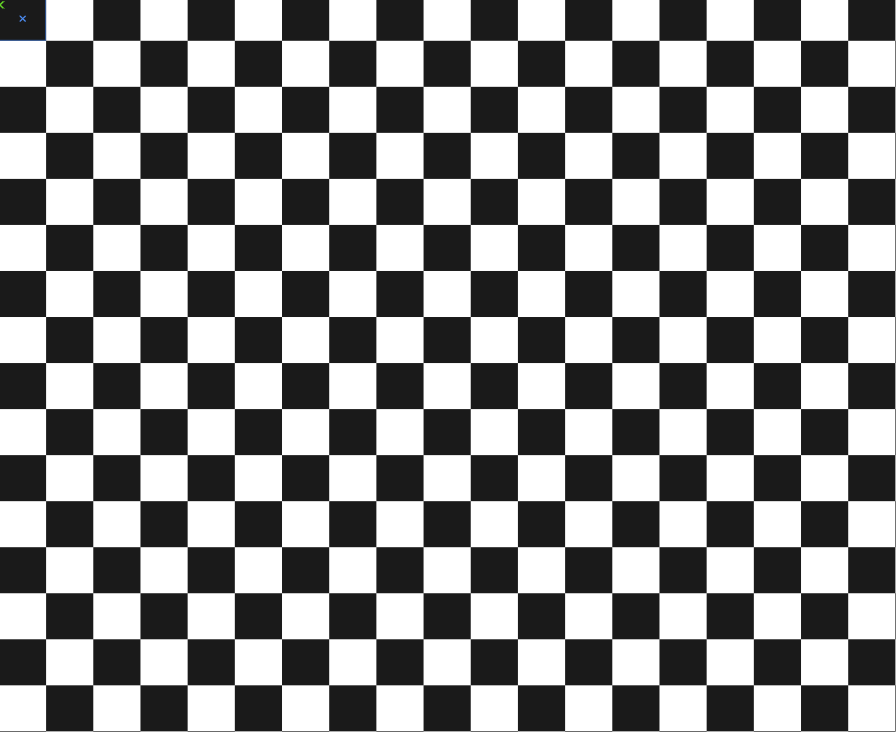
Write a WebGL 2 fragment shader that draws this pattern.

```glsl
#version 300 es
precision highp float;
// Checkerboard of 19 by 16 near-square cells, with a small marked cell at the top left.

uniform vec2 u_resolution;
out vec4 fragColor;

// Square wave per axis: +1 in even cells, -1 in odd ones, blended over one pixel.
vec2 squareWave(vec2 cell, vec2 pixel) {
    vec2 edgeDistance = 0.5 - abs(fract(cell) - 0.5);
    vec2 side = 1.0 - 2.0 * mod(floor(cell), 2.0);
    return side * clamp(2.0 * edgeDistance / pixel, 0.0, 1.0);
}

// Coverage of a line from its distance and half width.
float stroke(float dist, float halfWidth, float pixel) {
    return clamp((halfWidth - dist) / pixel + 0.5, 0.0, 1.0);
}

void main() {
    // Canvas measured in cells
    vec2 cellCount = vec2(18.99, 15.90);
    vec2 cell = gl_FragCoord.xy / u_resolution * cellCount + vec2(0.023, -0.014);
    vec2 pixel = cellCount / u_resolution;

    // Checks
    vec2 wave = squareWave(cell, pixel);
    vec3 color = mix(vec3(0.10), vec3(1.0), 0.5 + 0.5 * wave.x * wave.y);

    // Thin blue outline of the top left cell
    vec2 fromCenter = abs(cell - vec2(0.5, 15.5));
    float outline = abs(max(fromCenter.x, fromCenter.y) - 0.49);
    color = mix(color, vec3(0.22, 0.42, 0.75), 0.7 * stroke(outline, 0.012, pixel.x));

    // Small blue cross at its middle
    vec2 arm = abs(cell - vec2(0.505, 15.48));
    float cross = max(abs(arm.x - arm.y) * 0.707, max(arm.x, arm.y) - 0.05);
    color = mix(color, vec3(0.30, 0.55, 0.95), stroke(cross, 0.014, pixel.x));

    // Green chevron at the canvas edge
    vec2 tip = cell - vec2(0.02, 15.78);
    float chevron = max(abs(tip.x - abs(tip.y)) * 0.707, abs(tip.y) - 0.06);
    color = mix(color, vec3(0.40, 0.85, 0.15), stroke(chevron, 0.016, pixel.x));

    fragColor = vec4(color, 1.0);
}
```
